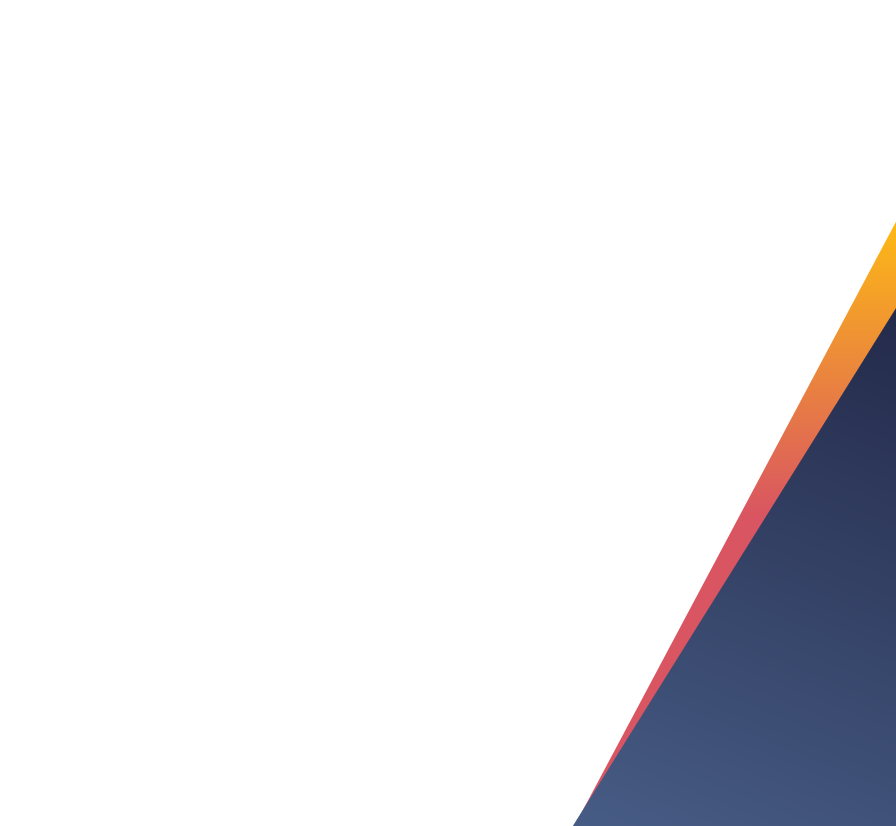
Reproduce this background procedurally as a Shadertoy shader.

```glsl
// A white page with a dark blue wedge rising to the right edge, trimmed by a
// thin ribbon that widens from a point. Two half planes, split by slanted
// lines, are layered over white and filled with linear gradients.

#define WEDGE_FOOT  vec2(0.6393, 0.0)
#define WEDGE_TOP   vec2(1.0, 0.627)
#define RIBBON_TIP  vec2(0.655, 0.0283)
#define RIBBON_TOP  vec2(1.0, 0.7316)
#define NAVY_DARK   vec3(0.140, 0.165, 0.290)
#define NAVY_LIGHT  vec3(0.278, 0.361, 0.522)
#define ROSE        vec3(0.851, 0.333, 0.384)
#define AMBER       vec3(0.992, 0.725, 0.085)
#define RIBBON_FADE vec2(0.375, 0.730)
#define NAVY_TILT   0.2

// Coverage of the half plane to the right of the line from a up to b.
float rightOf(vec2 p, vec2 a, vec2 b) {
    vec2 along = b - a;
    vec2 offset = p - a;
    float side = offset.x * along.y - offset.y * along.x;
    float pixelStep = length(along.yx / iResolution.xy);
    return clamp(side / pixelStep + 0.5, 0.0, 1.0);
}

// Rose below, warming to amber near the top of the ribbon.
vec3 ribbonColor(vec2 p) {
    float rise = (p.y - RIBBON_FADE.x) / (RIBBON_FADE.y - RIBBON_FADE.x);
    return mix(ROSE, AMBER, clamp(rise, 0.0, 1.0));
}

// Dark at the wedge top, lightest at its foot on the left.
vec3 wedgeColor(vec2 p) {
    vec2 depth = (WEDGE_TOP - p) / (WEDGE_TOP - WEDGE_FOOT);
    float light = mix(depth.y, depth.x, NAVY_TILT);
    return mix(NAVY_DARK, NAVY_LIGHT, clamp(light, 0.0, 1.0));
}

void mainImage(out vec4 fragColor, in vec2 fragCoord) {
    vec2 p = fragCoord / iResolution.xy;

    // Layers from back to front: page, ribbon, wedge
    vec3 color = vec3(1.0);
    color = mix(color, ribbonColor(p), rightOf(p, RIBBON_TIP, RIBBON_TOP));
    color = mix(color, wedgeColor(p), rightOf(p, WEDGE_FOOT, WEDGE_TOP));

    fragColor = vec4(color, 1.0);
}
```
